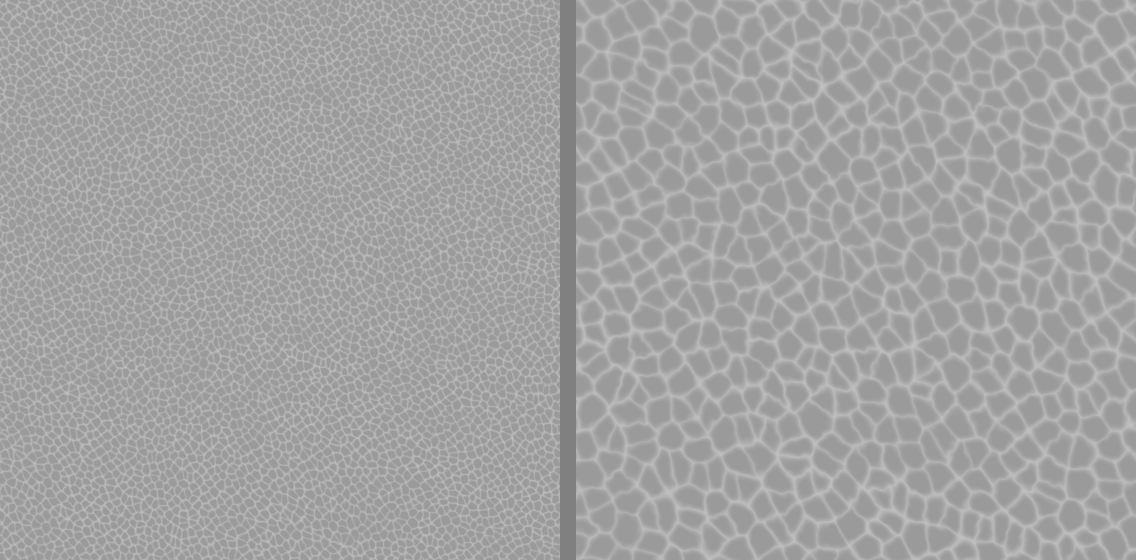
Left: the whole. Right: its middle third, enlarged.
Reproduce this texture procedurally as a Shadertoy shader.

```glsl
// Fine grey pebbled leather: small rounded cells parted by soft pale creases.

const vec3 PEBBLE = vec3(0.604);        // flat tops of the cells
const vec3 CREASE = vec3(0.755);        // brightest crease junctions
const float CELLS = 70.0;               // cells across the canvas
const float STRETCH = 1.18;             // elongation along the grain
const float GRAIN_ANGLE = 2.15;         // grain direction in radians
const float JITTER = 0.78;              // irregularity of the cells
const float CREASE_WIDTH = 0.078;       // crease falloff in cell units
const float BEND = 0.016;               // broad drift of the grain
const float RAGGED = 0.16;              // fine roughness of the creases
const int SAMPLES = 2;                  // antialiasing samples per axis

vec2 hash2(vec2 p) {
    vec3 h = fract(p.xyx * vec3(0.1031, 0.1030, 0.0973));
    h += dot(h, h.yzx + 33.33);
    return fract((h.xx + h.yz) * h.zy);
}

// Smooth value noise, two channels in 0..1
vec2 noise2(vec2 p) {
    vec2 i = floor(p), f = fract(p);
    f = f * f * (3.0 - 2.0 * f);
    vec2 low = mix(hash2(i), hash2(i + vec2(1, 0)), f.x);
    vec2 high = mix(hash2(i + vec2(0, 1)), hash2(i + vec2(1, 1)), f.x);
    return mix(low, high, f.y);
}

vec2 cellCentre(vec2 id) {
    return id + 0.5 + JITTER * (hash2(id + 200.0) - 0.5);
}

// Sum of soft ridges along the borders of the cell holding p
float creases(vec2 p) {
    vec2 base = floor(p), nearId = base, nearOffset = vec2(0.0);
    float nearest = 1e5;
    for (int y = -1; y <= 1; y++)
    for (int x = -1; x <= 1; x++) {
        vec2 id = base + vec2(x, y);
        vec2 offset = cellCentre(id) - p;
        float d = dot(offset, offset);
        if (d < nearest) {
            nearest = d;
            nearId = id;
            nearOffset = offset;
        }
    }

    float sum = 0.0;
    for (int y = -2; y <= 2; y++)
    for (int x = -2; x <= 2; x++) {
        if (x == 0 && y == 0) continue;
        vec2 id = nearId + vec2(x, y);
        vec2 offset = cellCentre(id) - p;
        float border = dot(0.5 * (offset + nearOffset), normalize(offset - nearOffset));
        // The same strength is seen from both sides of a border
        float strength = mix(0.65, 1.2, hash2(id + nearId + 500.0).x);
        sum += strength * exp(-max(border, 0.0) / CREASE_WIDTH);
    }
    return sum;
}

float leather(vec2 uv) {
    // Drift and turn the grid along the grain
    vec2 p = uv + BEND * (noise2(uv * 5.0 + 11.0) - 0.5);
    float c = cos(GRAIN_ANGLE), s = sin(GRAIN_ANGLE);
    p = vec2(c * p.x + s * p.y, c * p.y - s * p.x) * CELLS;
    p *= vec2(inversesqrt(STRETCH), sqrt(STRETCH));
    p += RAGGED * (noise2(p * 3.1 + 300.0) - 0.5);

    // Flatten the cell tops and limit the junctions
    float ridge = max(creases(p) - 0.07, 0.0);
    float patchy = mix(0.82, 1.18, noise2(uv * 17.0 + 40.0).x);
    float mottled = mix(0.85, 1.15, noise2(p * 5.0 + 700.0).y);
    return 1.0 - exp(-1.3 * ridge * patchy * mottled);
}

void mainImage(out vec4 fragColor, in vec2 fragCoord) {
    float scale = 1.0 / min(iResolution.x, iResolution.y);
    float amount = 0.0;
    for (int y = 0; y < SAMPLES; y++)
    for (int x = 0; x < SAMPLES; x++) {
        vec2 shift = (vec2(x, y) + 0.5) / float(SAMPLES) - 0.5;
        amount += leather((fragCoord + shift) * scale);
    }
    amount /= float(SAMPLES * SAMPLES);
    fragColor = vec4(mix(PEBBLE, CREASE, amount), 1.0);
}
```
